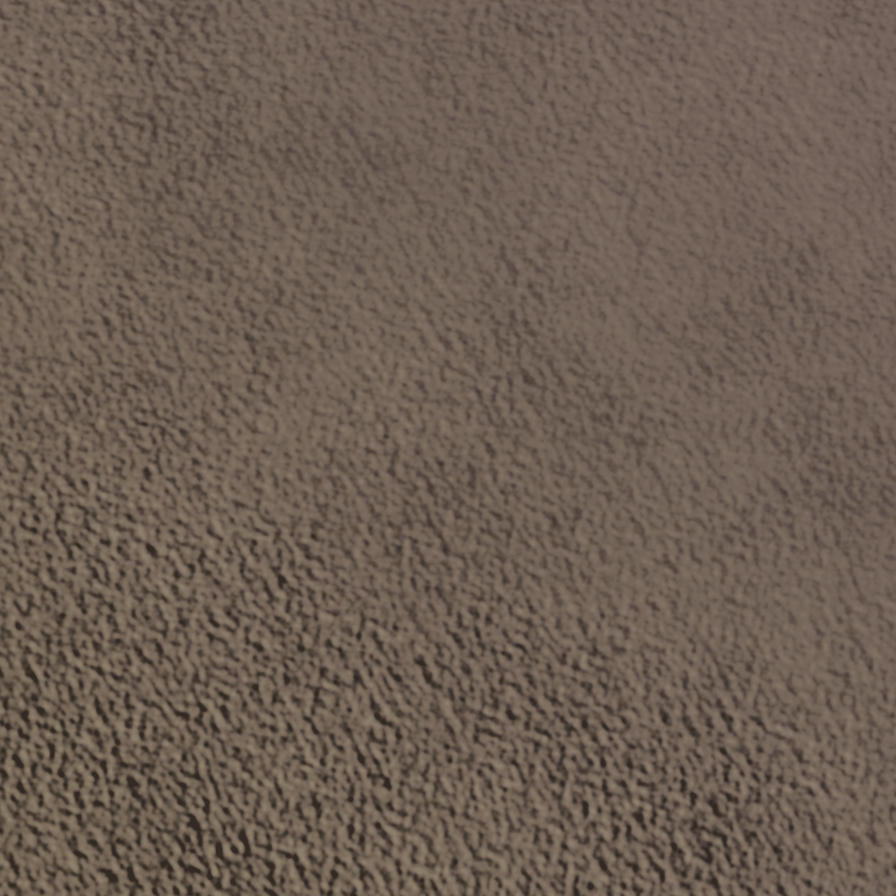
Write a three.js fragment shader that draws this texture.

```glsl
// Draws a grainy brown sand surface under low side light, rougher at the lower left.
varying vec2 vUv;

const vec3 SHADOW = vec3(0.245, 0.205, 0.180);
const vec3 SAND = vec3(0.445, 0.385, 0.337);
const vec3 LIT = vec3(0.530, 0.472, 0.408);
const vec3 HAZE_TINT = vec3(-0.004, -0.006, 0.010);
const vec2 LIGHT_DIR = vec2(0.88, 0.47);
const float GRAIN_FREQ = 100.0;
const float SLOPE_STEP = 0.0027;

// Unit gradient for a lattice cell
vec2 cellGradient(vec2 cell) {
  vec3 q = fract(cell.xyx * vec3(0.1031, 0.1030, 0.0973));
  q += dot(q, q.yzx + 33.33);
  float angle = 6.28318 * fract((q.x + q.y) * q.z);
  return vec2(cos(angle), sin(angle));
}

float gradientNoise(vec2 p) {
  vec2 cell = floor(p);
  vec2 f = p - cell;
  vec2 w = f * f * f * (f * (f * 6.0 - 15.0) + 10.0);
  float a = dot(cellGradient(cell), f);
  float b = dot(cellGradient(cell + vec2(1.0, 0.0)), f - vec2(1.0, 0.0));
  float c = dot(cellGradient(cell + vec2(0.0, 1.0)), f - vec2(0.0, 1.0));
  float d = dot(cellGradient(cell + vec2(1.0, 1.0)), f - vec2(1.0, 1.0));
  return mix(mix(a, b, w.x), mix(c, d, w.x), w.y);
}

// Grains shrink toward the top and stretch a little across the light
vec2 grainSpace(vec2 uv, vec2 lightDir) {
  vec2 p = uv + vec2(0.0, 0.12 * uv.y * uv.y);
  vec2 across = vec2(-lightDir.y, lightDir.x);
  return vec2(dot(p, lightDir), 0.85 * dot(p, across)) + 3.0;
}

// Large, medium and small grains summed
float sandHeight(vec2 uv, float freq) {
  vec2 p = grainSpace(uv, LIGHT_DIR) * freq;
  float large = gradientNoise(p * 0.57 + 17.0);
  float small = gradientNoise(p.yx * 1.7 + 41.0);
  return gradientNoise(p) + 0.6 * large + 0.32 * small;
}

// Rise of the surface toward the light
float sandSlope(vec2 uv, vec2 lightDir, float span) {
  vec2 offset = lightDir * span;
  return sandHeight(uv - offset, GRAIN_FREQ) - sandHeight(uv + offset, GRAIN_FREQ);
}

// Strength of the grain: strong at lower left, faint at upper right
float roughness(vec2 uv) {
  float ramp = 1.0 - smoothstep(0.05, 0.9, uv.y + 0.45 * uv.x * uv.x);
  float corner = 1.0 - smoothstep(0.0, 0.5, distance(uv, vec2(0.0, 1.0)));
  float patches = gradientNoise(uv * 4.0 + 9.0) + 0.6 * gradientNoise(uv * 11.0 + 5.0);
  return mix(0.52, 2.0, ramp + 0.35 * corner) * (1.0 + 0.4 * patches);
}

// Soft blotches and a gentle dimming where the ground is rough
float broadTone(vec2 uv, float rough) {
  float blotches = 0.22 * gradientNoise(uv * 3.0 + 21.0);
  blotches += 0.20 * gradientNoise(uv * 8.0 + 33.0);
  blotches += 0.22 * gradientNoise(uv * 26.0 + 7.0);
  return blotches - 0.09 * (rough - 1.0);
}

vec3 sandColor(float shade) {
  vec3 dark = mix(SAND, SHADOW, clamp(-shade, 0.0, 1.25));
  return mix(dark, LIT, clamp(shade, 0.0, 1.25));
}

void main() {
  // Directional relief plus darker hollows
  float rough = roughness(vUv);
  float relief = sandSlope(vUv, LIGHT_DIR, SLOPE_STEP);
  float hollow = sandHeight(vUv, GRAIN_FREQ);
  float shade = (0.92 * relief + 0.38 * hollow) * rough;

  // Fine dust and broad tone drift
  shade += 0.18 * gradientNoise(vUv * 210.0);
  shade += broadTone(vUv, rough);

  vec3 color = sandColor(shade);
  color += HAZE_TINT * (vUv.x + vUv.y - 0.8);
  gl_FragColor = vec4(color, 1.0);
}
```
